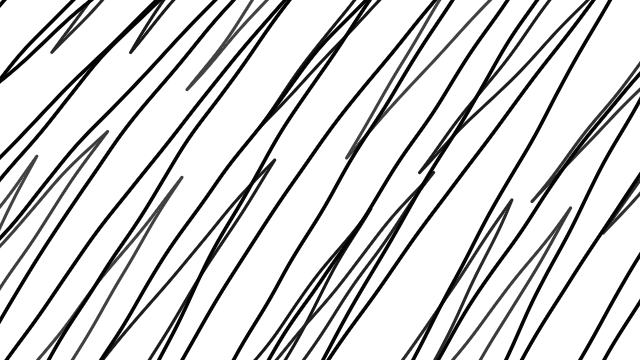
Write a WebGL 1 fragment shader that draws this pattern.

```glsl
precision highp float;
// Slanted pen hatching on white paper: long black strokes fan across the sheet,
// and thinner grey hairpins turn back between them. Every stroke is a bowed line
// with a gradient-noise wobble, drawn from its distance.
uniform vec2 u_resolution;

const vec3 PAPER = vec3(1.0);
const float INK_BLACK = 0.015;      // tone of the long strokes
const float GREY_DARK = 0.08;       // range of tones of the hairpins
const float GREY_LIGHT = 0.27;
const float LONG_WIDTH = 0.0102;    // widths, in canvas heights
const float HAIRPIN_WIDTH = 0.0086;
const float LONG_SPACING = 0.116;   // horizontal step between long strokes
const float LONG_REACH = 0.95;      // half length of a long stroke
const float HAIRPIN_SPACING = 0.215;
const float HAIRPIN_LENGTH = 1.25;
const float WOBBLE = 0.017;
const float WOBBLE_RATE = 3.2;
const int LONG_COUNT = 24;
const int HAIRPIN_COUNT = 8;

float hash(float n) {
  return fract(sin(n * 127.1 + 11.7) * 43758.545);
}

// Random value from -1 to 1
float jitter(float n) {
  return 2.0 * hash(n) - 1.0;
}

// 1D gradient noise; zero at whole numbers, so strokes keep their start point
float gradientNoise(float x, float seed) {
  float cell = floor(x);
  float f = x - cell;
  float a = jitter(cell + seed) * f;
  float b = jitter(cell + 1.0 + seed) * (f - 1.0);
  return mix(a, b, f * f * f * (f * (f * 6.0 - 15.0) + 10.0));
}

// Distance to a bowed, wobbling stroke with round ends
float strokeDistance(vec2 p, vec2 start, float angle, float len, float bow, float seed) {
  vec2 dir = vec2(cos(angle), sin(angle));
  vec2 q = p - start;
  float along = dot(q, dir);
  float s = clamp(along, 0.0, len);
  float bend = bow * s * (len - s) + WOBBLE * gradientNoise(s * WOBBLE_RATE, seed);
  float across = dot(q, vec2(-dir.y, dir.x)) - bend;
  return length(vec2(across, along - s));
}

// Ink coverage with an edge one pixel wide
float coverage(float dist, float width) {
  return clamp(0.5 + (0.5 * width - dist) * u_resolution.y, 0.0, 1.0);
}

// Long stroke number i, crossing the sheet at mid height
float longStroke(vec2 p, float i) {
  float seed = 40.0 + i * 17.0;
  float x = -0.5 + (i + 0.5 + 0.3 * jitter(seed)) * LONG_SPACING;
  float lean = mix(0.81, 1.01, smoothstep(-0.3, 0.8, x));
  float zigzag = mod(i, 2.0) < 0.5 ? 0.045 : -0.045;
  float angle = lean + zigzag + 0.03 * jitter(seed + 1.0);
  float bow = 0.05 + 0.05 * jitter(seed + 2.0);
  vec2 start = vec2(x, 0.5) - LONG_REACH * vec2(cos(angle), sin(angle));
  // Shift so that the bowed middle stays on its crossing point
  start -= bow * LONG_REACH * LONG_REACH * vec2(-sin(angle), cos(angle));
  return strokeDistance(p, start, angle, 2.0 * LONG_REACH, bow, seed + 3.0);
}

// Hairpin number i: two legs from one tip, opening upward or downward
float hairpin(vec2 p, float i, bool opensUp, float seed) {
  float x = 0.13 + (i + 0.28 * jitter(seed)) * HAIRPIN_SPACING;
  float y = opensUp ? 0.94 - 0.36 * x : 0.63 - 0.14 * x;
  vec2 tip = vec2(x, y + 0.07 * jitter(seed + 1.0));
  float axis = (opensUp ? 0.89 : 0.97 + 3.14159) + 0.05 * jitter(seed + 2.0);
  float spread = mix(0.045, 0.105, hash(seed + 3.0));
  float bow = 0.05 * jitter(seed + 4.0);
  float legA = strokeDistance(p, tip, axis + spread, HAIRPIN_LENGTH, bow, seed + 5.0);
  float legB = strokeDistance(p, tip, axis - spread, HAIRPIN_LENGTH, bow, seed + 12.0);
  return min(legA, legB);
}

void main() {
  vec2 p = gl_FragCoord.xy / u_resolution.y;
  vec3 color = PAPER;

  // Grey hairpins, one opening each way per step
  for (int i = 0; i < HAIRPIN_COUNT; i++) {
    for (int side = 0; side < 2; side++) {
      float seed = 600.0 + float(i) * 46.0 + float(side) * 23.0;
      float dist = hairpin(p, float(i), side == 1, seed);
      float tone = mix(GREY_DARK, GREY_LIGHT, hash(seed + 20.0));
      color = mix(color, vec3(tone), coverage(dist, HAIRPIN_WIDTH));
    }
  }

  // Long black strokes on top
  for (int i = 0; i < LONG_COUNT; i++) {
    float dist = longStroke(p, float(i));
    color = mix(color, vec3(INK_BLACK), coverage(dist, LONG_WIDTH));
  }

  gl_FragColor = vec4(color, 1.0);
}
```
